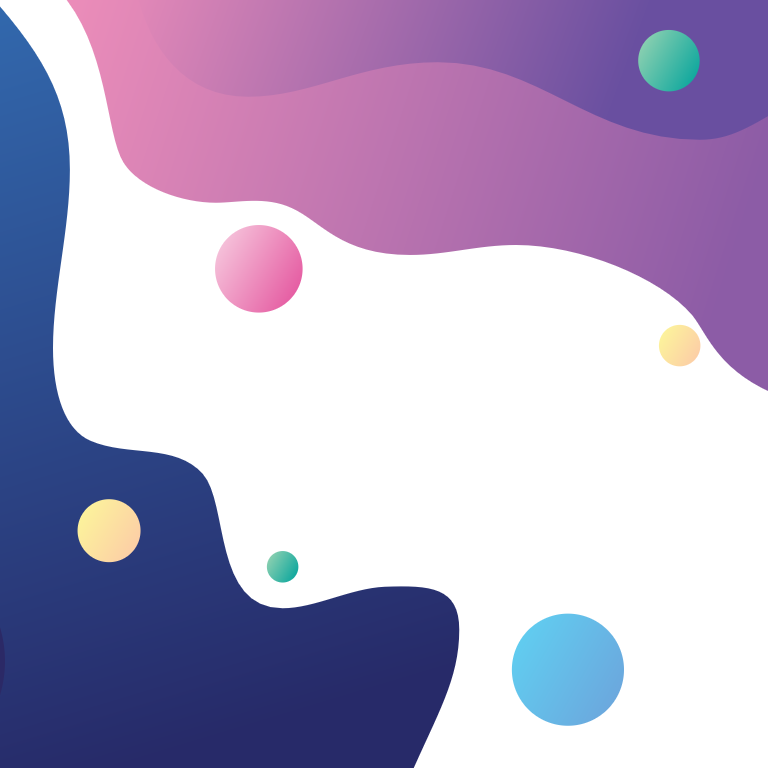
Write a Shadertoy shader that draws this background.

```glsl
#define CURVE_STEPS 16
#define BALL_LIGHT_DIR vec2(0.87, 0.5)
#define GREEN_LIGHT vec3(0.53, 0.81, 0.69)
#define GREEN_DEEP vec3(0.07, 0.66, 0.62)
#define YELLOW_LIGHT vec3(0.99, 0.95, 0.61)
#define YELLOW_DEEP vec3(0.99, 0.81, 0.65)

// Outline state: current point, pen position, nearest distance, side of the line
vec2 point, pen;
float nearest, side;

void moveTo(vec2 start) {
    pen = start;
    nearest = 1e3;
    side = 1.0;
}

// Cubic curve: tracks the distance, and flips the side per crossing to the left
void curveTo(vec2 c1, vec2 c2, vec2 end) {
    vec2 a = pen;
    for (int i = 1; i <= CURVE_STEPS; i++) {
        float t = float(i) / float(CURVE_STEPS), s = 1.0 - t;
        vec2 b = s*s*s*pen + 3.0*s*s*t*c1 + 3.0*s*t*t*c2 + t*t*t*end;
        vec2 edge = b - a, rel = point - a;
        float along = clamp(dot(rel, edge) / dot(edge, edge), 0.0, 1.0);
        nearest = min(nearest, length(rel - edge * along));
        if ((a.y > point.y) != (b.y > point.y)
            && rel.x > edge.x * rel.y / edge.y) side = -side;
        a = b;
    }
    pen = end;
}

// Coverage of a shape from its signed distance, one pixel wide
float cover(float dist) {
    return clamp(0.5 - dist * iResolution.y, 0.0, 1.0);
}

// Linear blend between two colours from one place to another
vec3 ramp(vec2 from, vec2 to, vec3 first, vec3 last) {
    vec2 axis = to - from;
    return mix(first, last, clamp(dot(point - from, axis) / dot(axis, axis), 0.0, 1.0));
}

void ball(inout vec3 color, vec2 center, float radius, vec3 light, vec3 deep) {
    vec2 reach = BALL_LIGHT_DIR * radius;
    vec3 fill = ramp(center - reach, center + reach, light, deep);
    color = mix(color, fill, cover(length(point - center) - radius));
}

// Signed distances of the flowing areas, negative inside
float pinkWave() {
    moveTo(vec2(0.076, -0.013));
    curveTo(vec2(0.142, 0.059), vec2(0.137, 0.174), vec2(0.161, 0.212));
    curveTo(vec2(0.182, 0.245), vec2(0.238, 0.264), vec2(0.281, 0.264));
    curveTo(vec2(0.309, 0.264), vec2(0.346, 0.255), vec2(0.380, 0.271));
    curveTo(vec2(0.418, 0.288), vec2(0.443, 0.332), vec2(0.534, 0.332));
    curveTo(vec2(0.582, 0.332), vec2(0.622, 0.319), vec2(0.672, 0.319));
    curveTo(vec2(0.755, 0.319), vec2(0.859, 0.361), vec2(0.901, 0.410));
    curveTo(vec2(0.922, 0.436), vec2(0.935, 0.486), vec2(1.021, 0.518));
    return nearest * side;
}

float purpleWave() {
    moveTo(vec2(0.177, -0.013));
    curveTo(vec2(0.195, 0.065), vec2(0.241, 0.126), vec2(0.323, 0.126));
    curveTo(vec2(0.406, 0.126), vec2(0.469, 0.081), vec2(0.570, 0.081));
    curveTo(vec2(0.703, 0.081), vec2(0.768, 0.182), vec2(0.911, 0.182));
    curveTo(vec2(0.951, 0.182), vec2(0.977, 0.165), vec2(1.029, 0.134));
    return nearest * side;
}

float blueWave() {
    moveTo(vec2(-0.026, -0.021));
    curveTo(vec2(0.052, 0.065), vec2(0.091, 0.124), vec2(0.091, 0.221));
    curveTo(vec2(0.091, 0.299), vec2(0.069, 0.378), vec2(0.069, 0.453));
    curveTo(vec2(0.069, 0.514), vec2(0.085, 0.560), vec2(0.118, 0.574));
    curveTo(vec2(0.167, 0.595), vec2(0.228, 0.577), vec2(0.264, 0.617));
    curveTo(vec2(0.298, 0.655), vec2(0.277, 0.792), vec2(0.368, 0.792));
    curveTo(vec2(0.410, 0.792), vec2(0.456, 0.766), vec2(0.501, 0.764));
    curveTo(vec2(0.560, 0.762), vec2(0.598, 0.764), vec2(0.598, 0.820));
    curveTo(vec2(0.598, 0.885), vec2(0.569, 0.930), vec2(0.533, 1.013));
    return -nearest * side;
}

void mainImage(out vec4 fragColor, in vec2 fragCoord) {
    // Canvas units with y running downward
    point = fragCoord / iResolution.xy;
    point.y = 1.0 - point.y;
    vec3 color = vec3(1.0);

    // Upper right waves
    vec3 pink = ramp(vec2(0.10, 0.0), vec2(0.97, 0.28), vec3(0.92, 0.55, 0.725), vec3(0.55, 0.36, 0.65));
    color = mix(color, pink, cover(pinkWave()));
    vec3 purple = ramp(vec2(0.17, 0.0), vec2(0.77, 0.22), vec3(0.89, 0.535, 0.72), vec3(0.41, 0.31, 0.627));
    color = mix(color, purple, cover(purpleWave()));

    // Lower left wave with a dark disc cut by the border
    vec3 blue = ramp(vec2(0.0), vec2(0.29, 0.96), vec3(0.195, 0.41, 0.68), vec3(0.152, 0.165, 0.41));
    color = mix(color, blue, cover(blueWave()));
    ball(color, vec2(-0.147, 0.861), 0.1535, vec3(0.17, 0.16, 0.40), vec3(0.17, 0.16, 0.40));

    // Floating balls
    ball(color, vec2(0.871, 0.079), 0.040, GREEN_LIGHT, GREEN_DEEP);
    ball(color, vec2(0.368, 0.738), 0.0205, GREEN_LIGHT, GREEN_DEEP);
    ball(color, vec2(0.885, 0.450), 0.027, YELLOW_LIGHT, YELLOW_DEEP);
    ball(color, vec2(0.142, 0.691), 0.041, YELLOW_LIGHT, YELLOW_DEEP);
    ball(color, vec2(0.337, 0.350), 0.057, vec3(0.96, 0.75, 0.85), vec3(0.90, 0.37, 0.64));
    ball(color, vec2(0.7395, 0.872), 0.073, vec3(0.38, 0.80, 0.94), vec3(0.42, 0.66, 0.87));

    fragColor = vec4(color, 1.0);
}
```
